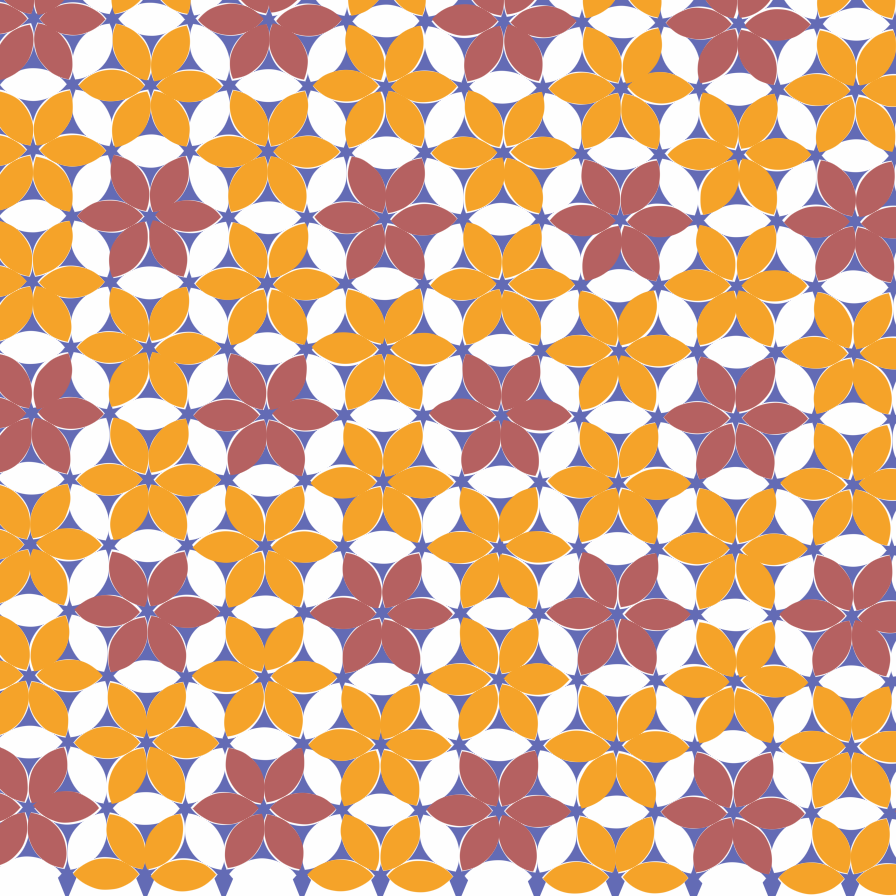
Give the GLSL for this pattern, as a Shadertoy shader.

```glsl
const vec3 BLUE   = vec3(0.39, 0.42, 0.71);
const vec3 WHITE  = vec3(0.995);
const vec3 ORANGE = vec3(0.96, 0.64, 0.16);
const vec3 RED    = vec3(0.71, 0.38, 0.38);

const vec2  ANCHOR   = vec2(0.4297, 0.7565);  // centre of one red flower
const float SPACING  = 0.0874;                // distance between lattice points
const float ROW_STEP = 0.0734;                // distance between lattice rows
const float TILT     = 0.007;                 // rotation of the whole lattice
const float ROW_UNIT = 0.8660;                // row height in lattice units
const float LAST_ROW = -10.0;                 // pattern is trimmed below this row

// Petal half length and half width, in lattice units
const vec2  PAPER_SIZE = vec2(0.428, 0.216);
const vec2  INK_SIZE   = vec2(0.420, 0.207);

const float FLOWER_SHIFT = 0.014;  // ink misregistration per flower
const float PETAL_SHIFT  = 0.012;  // ink misregistration per petal
const float PETAL_TURN   = 0.035;
const float EDGE_WOBBLE  = 0.010;

vec2 hash2(vec2 p) {
    vec2 h = vec2(dot(p, vec2(127.1, 311.7)), dot(p, vec2(269.5, 183.3)));
    return fract(sin(h) * 43758.5) * 2.0 - 1.0;
}

float gradientNoise(vec2 p) {
    vec2 i = floor(p), f = fract(p);
    vec2 u = f * f * (3.0 - 2.0 * f);
    float a = dot(hash2(i), f);
    float b = dot(hash2(i + vec2(1, 0)), f - vec2(1, 0));
    float c = dot(hash2(i + vec2(0, 1)), f - vec2(0, 1));
    float d = dot(hash2(i + vec2(1, 1)), f - vec2(1, 1));
    return mix(mix(a, b, u.x), mix(c, d, u.x), u.y);
}

vec2 rotate(vec2 p, float angle) {
    float c = cos(angle), s = sin(angle);
    return vec2(c * p.x - s * p.y, s * p.x + c * p.y);
}

// Lens formed by two equal arcs, pointed along x
float lensDistance(vec2 p, vec2 size) {
    float offset = (size.x * size.x - size.y * size.y) / (2.0 * size.y);
    return length(vec2(p.x, abs(p.y) + offset)) - (size.y + offset);
}

vec2 latticePoint(vec2 cell) {
    return vec2(cell.x + 0.5 * cell.y, cell.y * ROW_UNIT);
}

bool isFlowerCentre(vec2 cell) {
    return mod(cell.x - cell.y + 0.5, 3.0) < 1.0;
}

float coverage(float dist, float blur) {
    return smoothstep(blur, -blur, dist);
}

// Blue ground, narrowing to spikes in the trimmed strip at the bottom
vec3 groundColour(vec2 p, float blur) {
    float depth = LAST_ROW * ROW_UNIT - p.y;
    float fromPoint = abs(fract(p.x - 0.5 * LAST_ROW + 0.5) - 0.5);
    float spike = fromPoint - (0.14 - 0.4 * depth);
    return mix(BLUE, WHITE, coverage(-depth, blur) * coverage(-spike, blur));
}

void mainImage(out vec4 fragColor, in vec2 fragCoord) {
    vec2 p = rotate(fragCoord / iResolution.y - ANCHOR, TILT);
    p /= vec2(SPACING, ROW_STEP / ROW_UNIT);
    float blur = 0.75 / (iResolution.y * SPACING);

    float row = p.y / ROW_UNIT;
    vec2 base = floor(vec2(p.x - 0.5 * row, row));
    float wobble = EDGE_WOBBLE * gradientNoise(p * 4.0);
    float inkWobble = EDGE_WOBBLE * gradientNoise(p * 5.0 + 31.0);

    float paper = 0.0, ink = 0.0;
    vec3 inkColour = ORANGE;

    // Every lattice edge near this point carries one petal
    for (int k = 0; k < 12; k++) {
        int corner = k / 3, way = k % 3;
        vec2 start = base + vec2(corner % 2, corner / 2);
        if (start.y < LAST_ROW) continue;
        vec2 dir = way == 0 ? vec2(1, 0) : way == 1 ? vec2(0, 1) : vec2(-1, 1);
        vec2 end = start + dir;

        vec2 middle = 0.5 * (latticePoint(start) + latticePoint(end));
        vec2 random = hash2(start + 17.0 * float(way));
        float angle = -1.04720 * float(way);
        vec2 local = p - middle;

        // White underlay
        vec2 q = rotate(local - 0.006 * random, angle + 0.02 * random.y);
        paper = max(paper, coverage(lensDistance(q, PAPER_SIZE) + wobble, blur));

        // Coloured print, slightly out of register
        bool startsFlower = isFlowerCentre(start);
        if (startsFlower || isFlowerCentre(end)) {
            vec2 centre = startsFlower ? start : end;
            vec2 shift = FLOWER_SHIFT * hash2(centre + 5.0) + PETAL_SHIFT * random.yx;
            q = rotate(local - shift, angle + PETAL_TURN * random.x);
            float petal = coverage(lensDistance(q, INK_SIZE) + inkWobble, blur);
            if (petal > ink) {
                ink = petal;
                inkColour = mod(centre.y + 0.5, 3.0) < 1.0 ? RED : ORANGE;
            }
        }
    }

    vec3 colour = mix(groundColour(p, blur), WHITE, paper);
    fragColor = vec4(mix(colour, inkColour, ink), 1.0);
}
```
